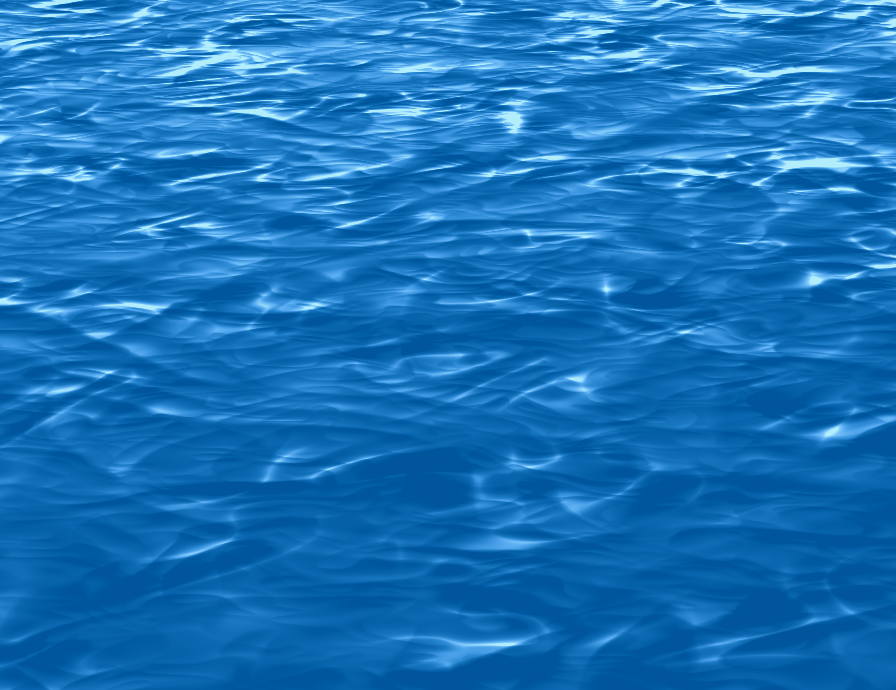
This texture is drawn by a Shadertoy shader. Its source:

```glsl
// Open sea seen from above at a slant: deep blue water with bright wavelets, denser toward the top.

const float HORIZON = 1.9;         // horizon height, in canvas heights
const float FORESHORTEN = 3.5;     // flattening of the waves by the slanted view
const float BASE_FREQ = 5.0;       // swell frequency on the water plane
const float FREQ_STEP = 1.9;       // frequency ratio between wave layers
const float CREST_STRETCH = 0.55;  // elongation of waves along their crests
const float WARP = 0.27;           // irregularity of the crests
const float EDGE = 0.06;           // softness of a crest, in wave cells
const float GLINT = 0.5;           // strength of the thin bright threads
const vec2 LEVEL = vec2(-0.70, 0.85);    // mean light at bottom and top
const vec2 CONTRAST = vec2(0.65, 1.12);  // contrast at bottom and top
const vec4 LAYER_ANGLE = vec4(0.70, -0.35, 0.40, -0.08);
const vec4 LAYER_WEIGHT = vec4(0.48, 0.60, 0.54, 0.36);

const vec3 WATER[6] = vec3[6](
    vec3(0.02, 0.38, 0.66), vec3(0.10, 0.47, 0.76), vec3(0.23, 0.58, 0.87),
    vec3(0.37, 0.69, 0.95), vec3(0.51, 0.80, 0.98), vec3(0.70, 0.93, 0.99));

vec2 randomDir(vec2 cell) {
    float a = 6.2832 * fract(sin(dot(cell, vec2(127.1, 311.7))) * 43758.5);
    return vec2(cos(a), sin(a));
}

// Gradient noise scaled to roughly unit variance
float noise(vec2 p) {
    vec2 i = floor(p), f = p - i;
    vec2 s = f * f * f * (f * (f * 6.0 - 15.0) + 10.0);
    vec2 o = vec2(1.0, 0.0);
    float low = mix(dot(randomDir(i), f),
                    dot(randomDir(i + o.xy), f - o.xy), s.x);
    float high = mix(dot(randomDir(i + o.yx), f - o.yx),
                     dot(randomDir(i + o.xx), f - o.xx), s.x);
    return 4.6 * mix(low, high, s.y);
}

// Water plane turned along a crest direction, then bent
vec2 waveSpace(vec2 p, float angle, float freq, float seed) {
    float c = cos(angle), s = sin(angle);
    vec2 q = vec2(c * p.x + s * p.y, c * p.y - s * p.x);
    q = q * freq * vec2(CREST_STRETCH, 1.0) + seed;
    vec2 w = q * 0.6;
    return q + WARP * vec2(noise(w + 31.4), noise(w + 67.8));
}

// Slope of a sharp-crested wave: bright far side, dark near side
float facet(vec2 q) {
    vec2 e = vec2(0.0, EDGE);
    return (abs(noise(q + e)) - abs(noise(q - e))) / (6.0 * EDGE);
}

// Thin thread of light along a crest, centred on zero
float thread(vec2 q) {
    float d = sqrt(pow(noise(q), 2.0) + 0.004);
    return (exp(-2.0 * d) - 0.33) / 0.27;
}

// Extends the darkest tone slightly below the first colour
vec3 waterColor(float tone) {
    float t = clamp(tone, -0.5, 5.0);
    int i = int(clamp(floor(t), 0.0, 4.0));
    return mix(WATER[i], WATER[i + 1], t - float(i));
}

void mainImage(out vec4 fragColor, in vec2 fragCoord) {
    vec2 uv = fragCoord / iResolution.y;
    uv.x -= 0.5 * iResolution.x / iResolution.y;

    // Perspective onto the water plane
    float depth = 1.0 / (HORIZON - uv.y);
    vec2 p = depth * vec2(uv.x, FORESHORTEN);

    // Wave layers from swell to ripples
    float waves = 0.0, freq = BASE_FREQ;
    for (int i = 0; i < 4; i++) {
        vec2 q = waveSpace(p, LAYER_ANGLE[i], freq, 17.3 * float(i + 1));
        waves += LAYER_WEIGHT[i] * facet(q);
        freq *= FREQ_STEP;
    }

    // Threads of light gathered in patches
    float patches = smoothstep(-0.8, 1.4, noise(p * vec2(5.0, 7.0) + 9.2));
    float threads = thread(waveSpace(p, 0.45, 13.0, 83.0));
    float detail = 0.85 * waves * (0.75 + 0.5 * patches)
                 + 1.5 * GLINT * patches * threads;

    // Light grows toward the horizon and a little to the left
    float rise = pow(clamp(uv.y, 0.0, 1.0), 1.2);
    float light = mix(LEVEL.x, LEVEL.y, rise) - 0.2 * uv.x
                + mix(CONTRAST.x, CONTRAST.y, rise) * detail;
    float tone = 0.45 + light * (1.05 + 0.45 * max(light, -0.6));
    fragColor = vec4(waterColor(tone), 1.0);
}
```
